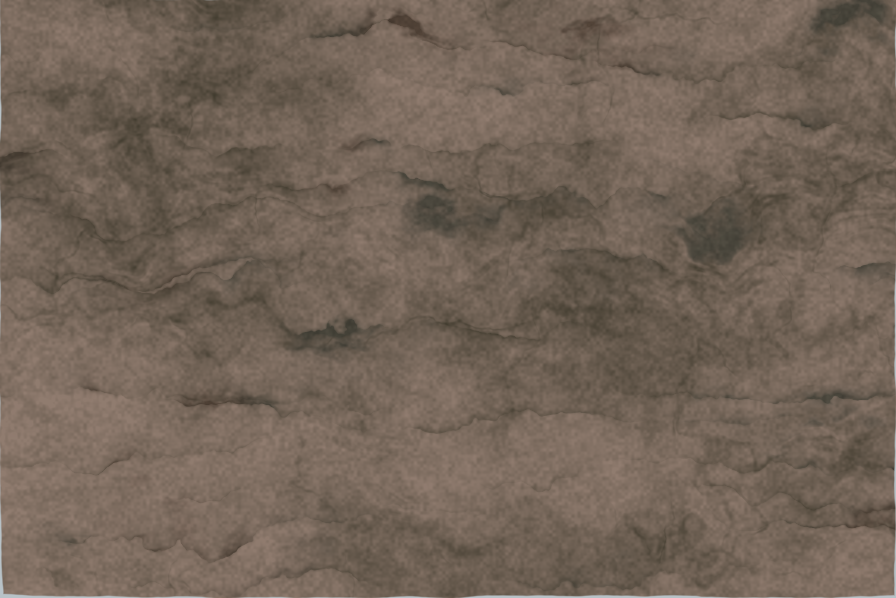
Write a Shadertoy shader that draws this texture.

```glsl
// Handmade brown bark paper: overlapping torn layers, broken creases, wispy stains and fine fibres.

const vec3 DARK_PULP   = vec3(0.35, 0.31, 0.26);
const vec3 LIGHT_PULP  = vec3(0.51, 0.44, 0.39);
const vec3 GREEN_STAIN = vec3(0.24, 0.235, 0.2);
const vec3 BROWN_STAIN = vec3(0.26, 0.21, 0.17);
const vec3 BACKDROP    = vec3(0.72, 0.76, 0.78);

const float BASE_TONE       = 0.75;
const float BROAD_CONTRAST  = 1.6;
const float MID_CONTRAST    = 1.1;
const float MOTTLE_CONTRAST = 0.8;
const float FIBRE_CONTRAST  = 0.55;
const float GRAIN_CONTRAST  = 0.7;
const int   LAYERS          = 15;
const float LAYER_WANDER    = 0.12;
const float CREASE_WIDTH    = 0.004;
const float SHADE_REACH     = 0.034;
const float STAIN_STRENGTH  = 0.85;

float hash(vec2 p) {
    vec3 q = fract(p.xyx * 0.1031);
    q += dot(q, q.yzx + 33.33);
    return fract((q.x + q.y) * q.z);
}

float noise(vec2 p) {
    vec2 cell = floor(p), f = fract(p);
    f = f * f * (3.0 - 2.0 * f);
    return mix(mix(hash(cell), hash(cell + vec2(1, 0)), f.x),
               mix(hash(cell + vec2(0, 1)), hash(cell + vec2(1, 1)), f.x), f.y);
}

float fbm(vec2 p) {
    float sum = 0.0, amp = 0.53;
    for (int i = 0; i < 4; i++) {
        sum += amp * noise(p);
        p = mat2(1.6, 1.2, -1.2, 1.6) * p + 17.3;
        amp *= 0.5;
    }
    return sum;
}

// Short fold lines of stacked sheets: x = thin crease, y = soft shade, z = lit lip.
vec3 layerFolds(vec2 p) {
    vec3 folds = vec3(0);
    for (int i = 0; i < LAYERS; i++) {
        float seed = float(i) * 7.31 + 3.7;
        float level = (float(i) + 0.1 + 0.8 * hash(vec2(seed, 2.0))) / float(LAYERS);
        float wander = LAYER_WANDER * (fbm(vec2(p.x * 3.0, seed)) - 0.5);
        float scallop = 0.05 * abs(noise(vec2(p.x * 8.0, seed + 40.0)) - 0.5);
        float d = p.y - level - wander + scallop;
        d *= hash(vec2(seed, 9.0)) < 0.35 ? -1.0 : 1.0;

        float presence = smoothstep(0.36, 0.74, noise(vec2(p.x * 5.5, seed + 80.0)));
        float width = CREASE_WIDTH * (0.4 + 1.3 * noise(vec2(p.x * 24.0, seed)));
        float reach = SHADE_REACH * (0.3 + noise(vec2(p.x * 11.0, seed + 20.0)));
        float side = smoothstep(-0.003, 0.003, d);
        folds.x = max(folds.x, presence * exp(-abs(d) / width));
        folds.y = max(folds.y, presence * side * exp(-max(d, 0.0) / reach));
        folds.z = max(folds.z, presence * (1.0 - side) * exp(min(d, 0.0) / 0.04));
    }
    return folds;
}

// Wrinkles along a noise contour, kept only in scattered spots.
float wrinkles(vec2 p, vec2 scale, float seed) {
    float contour = abs(fbm(p * scale + seed) - 0.5);
    float gate = smoothstep(0.44, 0.62, fbm(p * 4.5 + seed + 23.0));
    return gate * (1.0 - smoothstep(0.0, 0.028, contour));
}

// Distance inside the ragged deckle edge of the sheet.
float deckle(vec2 p, float aspect) {
    float sides = min(p.x - 0.002, aspect - 0.001 - p.x);
    float ends = min(p.y - 0.003, 1.003 - p.y);
    float ragged = 0.007 * (fbm(p * 16.0) - 0.5) + 0.005 * (noise(p * 3.0) - 0.5);
    return min(sides, ends) + ragged;
}

void mainImage(out vec4 fragColor, in vec2 fragCoord) {
    vec2 p = fragCoord / iResolution.y;
    float aspect = iResolution.x / iResolution.y;

    // Swirl and tear the pulp so every feature gets a rough outline
    vec2 swirl = vec2(fbm(p * 5.0), fbm(p * 5.0 + 51.0)) - 0.5;
    vec2 tear = vec2(fbm(p * 23.0 + 7.0), fbm(p * 23.0 + 37.0)) - 0.5;
    vec2 flow = p + 0.11 * swirl + 0.045 * tear;

    // Cloudy body, mottling, curling fibres and grain
    float broad = fbm(flow * vec2(2.8, 4.2) + 11.0) - 0.5;
    float mid = fbm(flow * vec2(9.0, 13.0) + 29.0) - 0.5;
    float mottle = fbm(p * vec2(36.0, 42.0) + 3.0) - 0.5;
    vec2 strand = p + 0.24 * swirl + 0.02 * tear;
    float fibre = 0.6 * noise(strand * vec2(34.0, 85.0))
                + 0.4 * noise(strand * vec2(70.0, 125.0) + 13.0) - 0.5;
    float fibreGate = 0.3 + 1.4 * smoothstep(0.42, 0.62, fbm(p * 3.5 + 90.0));
    float grain = 0.6 * noise(p * 190.0) + 0.4 * noise(p * 125.0 + 8.0) - 0.5;

    // Creases break up where the pulp is thin
    vec3 folds = layerFolds(flow);
    float breakup = smoothstep(0.28, 0.58, fbm(p * vec2(11.0, 14.0) + 44.0));
    folds.xy *= mix(vec2(0.3, 0.15), vec2(1.0), breakup);
    float wrinkle = wrinkles(flow, vec2(4.5, 5.5), 61.0)
                  + 0.8 * wrinkles(flow, vec2(7.5, 3.5), 130.0);

    float wisp = clamp(0.8 + 1.4 * fibre + 2.2 * mottle + 1.5 * mid, 0.0, 1.3);
    float tone = BASE_TONE + BROAD_CONTRAST * broad + MID_CONTRAST * mid
               + MOTTLE_CONTRAST * mottle + FIBRE_CONTRAST * fibre * fibreGate
               - 0.5 * folds.x - 0.42 * folds.y * wisp + 0.18 * folds.z - 0.34 * wrinkle;
    tone -= 0.5 * max(tone - 0.88, 0.0);
    tone += GRAIN_CONTRAST * grain;
    vec3 color = mix(DARK_PULP, LIGHT_PULP, clamp(tone, -0.6, 1.35));

    // Wispy stains gather along folds and in a few loose clumps
    float clump = fbm(flow * vec2(5.0, 9.5) + 73.0);
    float stain = folds.y * smoothstep(0.43, 0.63, clump)
                + 0.55 * folds.x * smoothstep(0.36, 0.58, clump)
                + 0.75 * smoothstep(0.62, 0.75, clump);
    stain *= wisp;
    vec3 stainColor = mix(BROWN_STAIN, GREEN_STAIN, smoothstep(0.35, 0.55, noise(p * 4.0 + 5.0)));
    stainColor *= 1.0 + 0.25 * grain + 0.3 * mottle;
    color = mix(color, stainColor, STAIN_STRENGTH * clamp(stain, 0.0, 1.0));

    float soft = 1.0 / iResolution.y;
    color = mix(BACKDROP, color, smoothstep(-soft, soft, deckle(p, aspect)));
    fragColor = vec4(color, 1.0);
}
```
